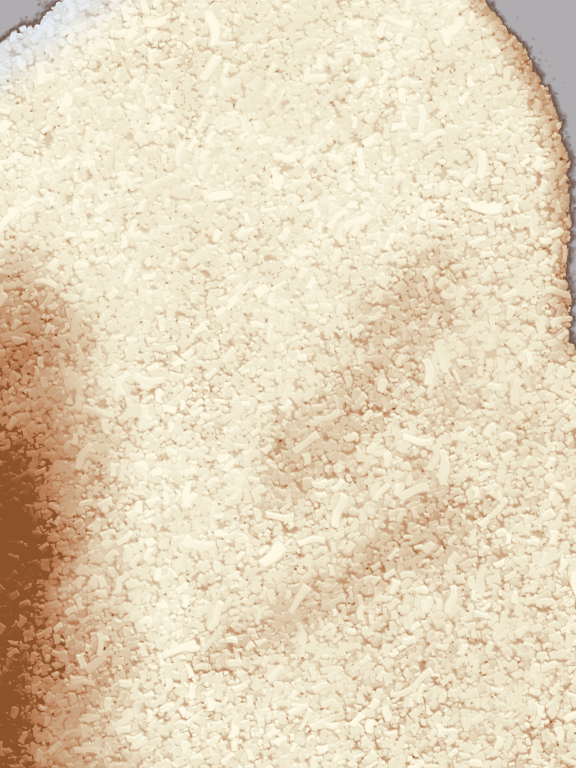
This texture is drawn by a WebGL 1 fragment shader. Its source:

```glsl
precision highp float;
// A tray of finely grated pale cheese: heaped shreds and crumbs under warm side shadow.

uniform vec2 u_resolution;

const vec3 BROWN = vec3(0.55, 0.32, 0.16);
const vec3 RUST = vec3(0.74, 0.51, 0.35);
const vec3 TAN = vec3(0.79, 0.64, 0.50);
const vec3 SAND = vec3(0.87, 0.79, 0.67);
const vec3 CREAM = vec3(0.94, 0.91, 0.81);
const vec3 WHITE = vec3(0.995, 0.975, 0.90);
const vec3 STEEL = vec3(0.69, 0.68, 0.69);
const vec3 GRIME = vec3(0.40, 0.29, 0.24);
const vec3 COOL_TINT = vec3(0.91, 0.95, 1.07);

vec3 hash3(vec2 cell, float seed) {
  vec3 k = vec3(dot(cell, vec2(127.1, 311.7)),
                dot(cell, vec2(269.5, 183.3)),
                dot(cell, vec2(419.2, 371.9)));
  return fract(sin(k + seed * 17.3) * 43758.5453);
}

// Layered sines, bent by each other, roughly -1 to 1
float swell(vec2 p) {
  vec2 q = p + 0.3 * sin(p.yx * 1.7 + vec2(0.4, 2.1));
  float sum = 0.0;
  float gain = 0.5;
  for (int i = 0; i < 4; i++) {
    sum += gain * sin(q.x + 1.3 * sin(q.y)) * cos(q.y * 0.9 - 0.6 * q.x);
    q = mat2(1.5, 1.1, -1.1, 1.5) * q + 1.9;
    gain *= 0.6;
  }
  return sum;
}

// Cellular scatter of turned, rounded flakes; returns the highest top
float flakes(vec2 p, float size, vec2 halfSize, float density, float soft, float seed) {
  vec2 q = p / size + seed * 3.7;
  q += 0.08 * sin(q.yx * 4.3 + 1.7 * sin(q * 1.9));
  vec2 home = floor(q);
  float top = 0.0;
  for (int j = -1; j <= 1; j++) {
    for (int i = -1; i <= 1; i++) {
      vec2 cell = home + vec2(float(i), float(j));
      vec3 place = hash3(cell, seed);
      vec3 form = hash3(cell, seed + 5.0);
      float angle = 0.8 + (place.z - 0.5) * 2.0;
      float c = cos(angle);
      float s = sin(angle);
      vec2 v = mat2(c, -s, s, c) * (q - cell - place.xy);
      v.y += 0.12 * (form.y - 0.5) * v.x * v.x;
      vec2 extent = halfSize * mix(0.6, 1.1, form.x);
      float radius = 0.6 * extent.y;
      float d = length(max(abs(v) - extent + radius, 0.0)) - radius;
      float height = mix(0.55, 1.0, form.z) + 0.3 * v.y;
      float present = step(fract(form.y * 7.31), density);
      top = max(top, present * height * smoothstep(soft, -soft, d));
    }
  }
  return top;
}

float heap(vec2 p) {
  float bed = 0.68 * flakes(p, 0.0125, vec2(0.66, 0.52), 1.0, 0.22, 7.0);
  float crumbs = 0.80 * flakes(p, 0.0085, vec2(0.54, 0.40), 0.85, 0.26, 1.0);
  float chips = 0.92 * flakes(p, 0.0165, vec2(0.60, 0.33), 0.7, 0.17, 2.0);
  float shreds = 0.95 * flakes(p, 0.038, vec2(0.52, 0.16), 0.38, 0.08, 3.0);
  return max(max(bed, crumbs), max(chips, shreds));
}

// Soft hollow along the line from a to b
float hollow(vec2 p, vec2 a, vec2 b, float width) {
  vec2 ab = b - a;
  float t = clamp(dot(p - a, ab) / dot(ab, ab), 0.0, 1.0);
  vec2 off = (p - a - ab * t) / width;
  return exp(-dot(off, off));
}

float illumination(vec2 p) {
  float wave = swell(p * 9.0);
  vec2 bent = p + 0.025 * wave;
  float reach = mix(0.24, 0.17, smoothstep(0.0, 0.65, p.y));
  float side = smoothstep(reach, 0.03, bent.x) * smoothstep(0.73, 0.54, bent.y);
  float depth = smoothstep(0.09, 0.0, bent.x) * smoothstep(0.56, 0.32, bent.y);
  float light = 0.89 - 0.60 * side - 0.33 * depth;
  light -= 0.20 * hollow(bent, vec2(0.58, 0.66), vec2(0.37, 0.37), 0.05);
  light -= 0.17 * hollow(bent, vec2(0.56, 0.30), vec2(0.30, 0.15), 0.04);
  light -= 0.08 * smoothstep(0.25, 0.6, p.x) * smoothstep(0.8, 0.45, p.y);
  return light + 0.05 * wave + 0.07 * swell(p * vec2(38.0, 30.0));
}

// Distance past the rim of the heap, positive on the tray
float rim(vec2 p) {
  float rise = max(p.y - 0.75, 0.0) / 0.25;
  float edge = 0.742 - 0.11 * rise * rise + 0.06 * smoothstep(0.56, 0.49, p.y);
  float left = dot(p - vec2(0.0, 0.94), vec2(-0.585, 0.81));
  return max(p.x - edge, left) + 0.006 * swell(p * 45.0);
}

vec3 toneRamp(float t) {
  vec3 c = mix(BROWN, RUST, smoothstep(0.0, 0.2, t));
  c = mix(c, TAN, smoothstep(0.2, 0.4, t));
  c = mix(c, SAND, smoothstep(0.4, 0.6, t));
  c = mix(c, CREAM, smoothstep(0.6, 0.8, t));
  return mix(c, WHITE, smoothstep(0.8, 1.0, t));
}

void main() {
  vec2 p = gl_FragCoord.xy / u_resolution.y;
  float height = heap(p);
  float relief = height - heap(p + vec2(0.0012, 0.0026));
  float past = rim(p) - 0.010 * (height - 0.6);
  float rightSide = step(0.375, p.x);

  // Lit grains, clearer in some patches, with dark pinholes between them
  float contrast = mix(1.1, 0.75, p.y) * (1.0 + 0.5 * swell(p * 16.0 + 4.0));
  float tone = illumination(p) + contrast * (0.46 * (height - 0.69) + 0.26 * relief);
  float pinholes = flakes(p, 0.013, vec2(0.14, 0.10), 0.35, 0.08, 4.0);
  tone -= 0.40 * pinholes * smoothstep(0.80, 0.5, height);
  tone -= 0.40 * rightSide * smoothstep(-0.045, 0.0, past) * smoothstep(0.48, 0.62, p.y);
  vec3 color = toneRamp(tone);
  color *= mix(vec3(1.0), COOL_TINT, (1.0 - rightSide) * smoothstep(-0.08, 0.0, past));

  // Speckled metal beyond the rim
  float specks = flakes(p, 0.010, vec2(0.22, 0.16), 0.45, 0.12, 6.0);
  vec3 tray = mix(GRIME, STEEL, smoothstep(-0.002, 0.013, past));
  tray = mix(tray, GRIME, 0.6 * specks * smoothstep(0.035, 0.005, past));
  color = mix(color, tray, smoothstep(-0.002, 0.002, past));

  gl_FragColor = vec4(color, 1.0);
}
```
